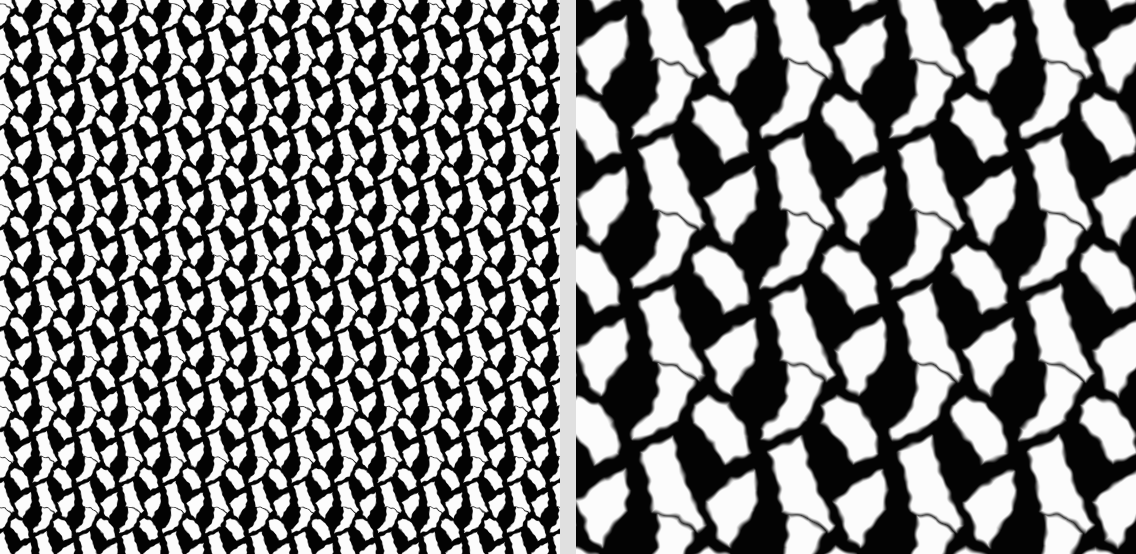
Left: the whole. Right: its middle third, enlarged.
Reproduce this pattern procedurally as a WebGL 2 fragment shader.

```glsl
#version 300 es
precision highp float;
// Black and white mosaic: each repeat holds four white shards on black,
// drawn as signed distances to small polygons on a wrapped lattice.
// Layered sines with whole cycles across the canvas roughen the edges.

uniform vec2 u_resolution;
out vec4 outColor;

const vec2 REPEATS = vec2(13.0, 11.0);   // repeats across and up
const vec2 CELL = vec2(88.6, 103.1);     // repeat size in design units
const vec2 ORIGIN = vec2(1.0, 2.0) / 3.0; // lattice origin on the canvas
const vec3 INK = vec3(0.01);
const vec3 PAPER = vec3(0.99);
const float GROW = 0.2;                  // widens the shards
const float SOFTNESS = 1.9;              // half width of the edge ramp
const float ROUGHNESS = 0.7;             // edge wobble
const float TAU = 6.283185;

// Shard outlines around their centres, in design units
const int CORNERS = 9;
const vec2 TALL[CORNERS] = vec2[](
  vec2(-20, 20), vec2(2, 30), vec2(7, 10), vec2(15, -11), vec2(24, -30),
  vec2(20, -34), vec2(6, -24), vec2(-11, -21), vec2(-14, 0));
const vec2 ARCHED[CORNERS] = vec2[](
  vec2(-19, 18), vec2(-10, 23), vec2(4, 18), vec2(13, 6), vec2(17, -3),
  vec2(18, -15), vec2(2, -22), vec2(-6, -8), vec2(-19, 6));
const vec2 WEDGE[CORNERS] = vec2[](
  vec2(15, 25), vec2(1, 19), vec2(-18, 4), vec2(-12, -10), vec2(-9, -21),
  vec2(-1, -27), vec2(5, -14), vec2(15, -2), vec2(17, 12));
const vec2 HOOKED[CORNERS] = vec2[](
  vec2(-3, 26), vec2(10, 23), vec2(21, 14), vec2(9, -13), vec2(-8, -22),
  vec2(-21, -26), vec2(-21, -19), vec2(-10, -9), vec2(-4, 4));

// Offset to the nearest lattice copy of a centre
vec2 wrapTo(vec2 p, vec2 centre) {
  vec2 q = p - centre;
  return q - CELL * floor(q / CELL + 0.5);
}

// Signed distance to a polygon, negative inside
float polygon(vec2 p, vec2 corner[CORNERS]) {
  float nearest = 1e6;
  float side = 1.0;
  vec2 previous = corner[CORNERS - 1];
  for (int i = 0; i < CORNERS; i++) {
    vec2 current = corner[i];
    vec2 edge = previous - current;
    vec2 w = p - current;
    vec2 gap = w - edge * clamp(dot(w, edge) / dot(edge, edge), 0.0, 1.0);
    nearest = min(nearest, dot(gap, gap));
    bvec3 crossing = bvec3(p.y >= current.y, p.y < previous.y,
                           edge.x * w.y > edge.y * w.x);
    if (all(crossing) || all(not(crossing))) side = -side;
    previous = current;
  }
  return side * sqrt(nearest);
}

// Seamless displacement, varying slightly between repeats
vec2 wobble(vec2 uv) {
  vec2 a = TAU * uv;
  return vec2(sin(31.0 * a.x + 74.0 * a.y) + 0.5 * sin(97.0 * a.y - 58.0 * a.x),
              sin(79.0 * a.x - 23.0 * a.y) + 0.5 * sin(63.0 * a.y + 89.0 * a.x));
}

void main() {
  vec2 uv = gl_FragCoord.xy / u_resolution;
  vec2 p = (uv - ORIGIN) * REPEATS * CELL + ROUGHNESS * wobble(uv);

  // Union of the four shards
  float d = polygon(wrapTo(p, vec2(64.0, -122.0)), TALL);
  d = min(d, polygon(wrapTo(p, vec2(100.0, -88.0)), ARCHED));
  d = min(d, polygon(wrapTo(p, vec2(107.0, -140.0)), WEDGE));
  d = min(d, polygon(wrapTo(p, vec2(60.0, -171.0)), HOOKED));

  // Soft edge, never thinner than a pixel
  float pixel = REPEATS.y * CELL.y / u_resolution.y;
  float ramp = max(SOFTNESS, 0.7 * pixel);
  float shard = 1.0 - smoothstep(-ramp, ramp, d - GROW);
  outColor = vec4(mix(INK, PAPER, shard), 1.0);
}
```
